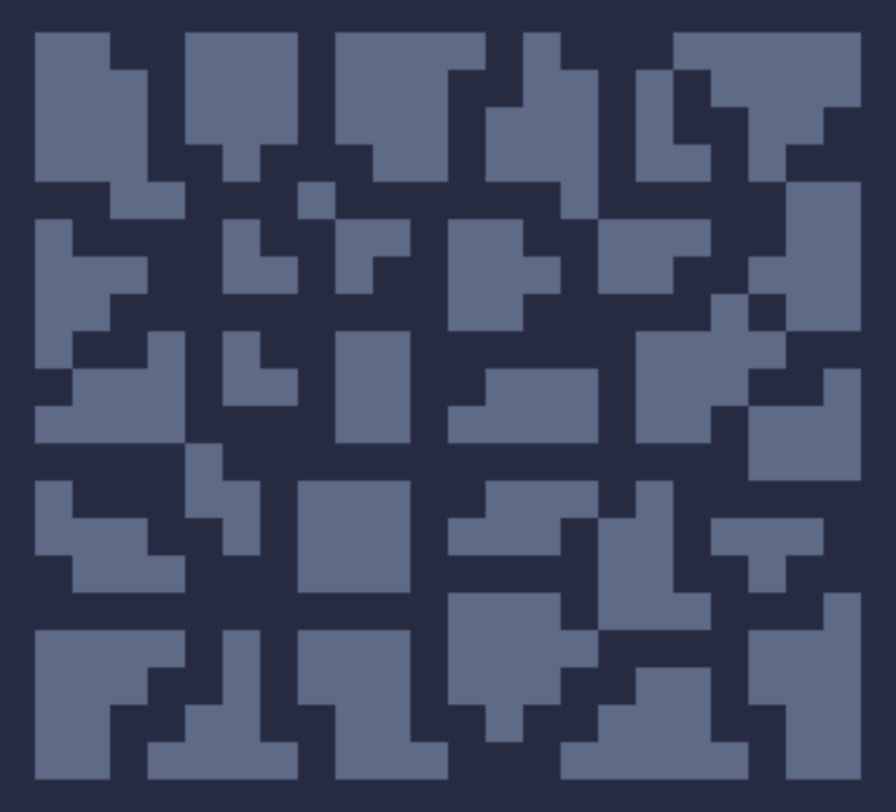
Write a WebGL 2 fragment shader that draws this pattern.

```glsl
#version 300 es
precision highp float;
// Draws blocky slate islands parted by dark channels: a Voronoi map sampled on a coarse grid.

uniform vec2 u_resolution;
out vec4 fragColor;

const vec3 CHANNEL_COLOR = vec3(0.15, 0.17, 0.26);
const vec3 ISLAND_COLOR = vec3(0.37, 0.415, 0.525);
const vec2 MARGIN = vec2(0.039, 0.040);  // dark frame, share of the canvas
const vec2 BLOCKS = vec2(22.0, 20.0);    // square blocks inside the frame
const ivec2 SEEDS = ivec2(6, 5);         // one island per seed
const float JITTER = 0.85;
const float CHANNEL_HALF_WIDTH = 0.6;    // in blocks
const float EDGE_SOFTNESS = 0.08;        // in blocks

vec2 hash22(vec2 p) {
    vec3 q = fract(vec3(p.xyx) * vec3(0.1031, 0.1030, 0.0973));
    q += dot(q, q.yzx + 33.33);
    return fract((q.xx + q.yz) * q.zy);
}

// Jittered island centre, in block units.
vec2 seedPosition(ivec2 index) {
    vec2 id = vec2(index);
    vec2 offset = JITTER * (hash22(id + 17.0) - 0.5);
    return (id + 0.5 + offset) * BLOCKS / vec2(SEEDS);
}

vec2 nearestSeed(vec2 p) {
    vec2 nearest = vec2(0.0);
    float best = 1e6;
    for (int y = 0; y < SEEDS.y; y++) {
        for (int x = 0; x < SEEDS.x; x++) {
            vec2 seed = seedPosition(ivec2(x, y));
            float d = distance(p, seed);
            if (d < best) {
                best = d;
                nearest = seed;
            }
        }
    }
    return nearest;
}

// Distance from p to the closest border between two islands.
float borderDistance(vec2 p) {
    vec2 home = nearestSeed(p);
    float border = 1e6;
    for (int y = 0; y < SEEDS.y; y++) {
        for (int x = 0; x < SEEDS.x; x++) {
            vec2 seed = seedPosition(ivec2(x, y));
            vec2 across = seed - home;
            float gap = length(across);
            if (gap > 0.001) {
                border = min(border, dot(0.5 * (seed + home) - p, across / gap));
            }
        }
    }
    return border;
}

// 1 for an island block, 0 for a channel or frame block.
float islandBlock(vec2 block) {
    bool inside = all(greaterThanEqual(block, vec2(0.0))) && all(lessThan(block, BLOCKS));
    return inside ? step(CHANNEL_HALF_WIDTH, borderDistance(block + 0.5)) : 0.0;
}

// Blends the four closest blocks over a narrow ramp at their shared edges.
float islandMask(vec2 p, float softness) {
    vec2 corner = floor(p - 0.5);
    vec2 ramp = clamp((fract(p - 0.5) - 0.5) / softness + 0.5, 0.0, 1.0);
    float lower = mix(islandBlock(corner), islandBlock(corner + vec2(1.0, 0.0)), ramp.x);
    float upper = mix(islandBlock(corner + vec2(0.0, 1.0)), islandBlock(corner + 1.0), ramp.x);
    return mix(lower, upper, ramp.y);
}

void main() {
    vec2 uv = gl_FragCoord.xy / u_resolution;
    vec2 gridPoint = (uv - MARGIN) / (1.0 - 2.0 * MARGIN) * BLOCKS;
    float mask = islandMask(gridPoint, EDGE_SOFTNESS);
    fragColor = vec4(mix(CHANNEL_COLOR, ISLAND_COLOR, mask), 1.0);
}
```
